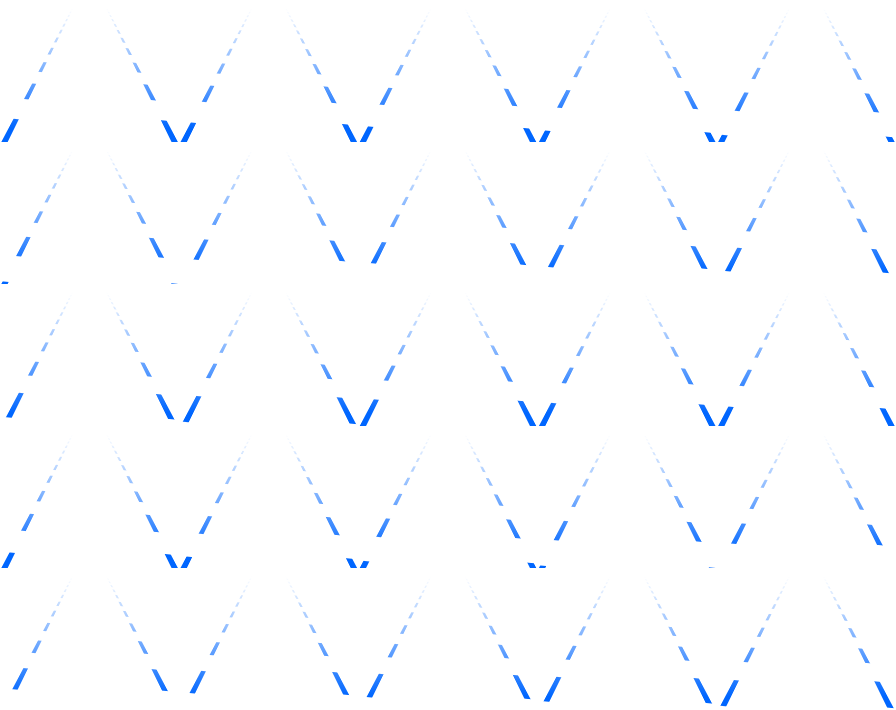
Reproduce this pattern procedurally as a WebGL 1 fragment shader.

```glsl
precision highp float;

uniform vec2 u_resolution;

// Antialiased coverage of a band around zero
float band(float offset, float halfWidth, float pixel) {
  return clamp(0.5 + (halfWidth - abs(offset)) / pixel, 0.0, 1.0);
}

// One dashed line receding to a point above the cell; side is -1 or 1
float dashedLane(vec2 cell, float side, float start, vec2 pixel) {
  float depth = 1.177 - cell.y;
  float across = cell.x - 0.5 - side * 0.4036 * depth;
  float line = band(across, 0.0151 * depth, pixel.x);

  // Dashes are evenly spaced in reciprocal depth, with slightly tilted ends
  float tilted = depth - 0.12 * across;
  float phase = start - 0.015 * side - 3.12 / tilted;
  float fromCentre = fract(phase - 0.255 + 0.5) - 0.5;
  float dash = band(fromCentre, 0.255, 3.12 / (depth * depth) * pixel.y);
  return line * dash;
}

void main() {
  vec2 grid = gl_FragCoord.xy / u_resolution * 5.0;
  vec2 pixel = 5.0 / u_resolution;
  vec2 cell = fract(grid);
  vec2 id = floor(grid);

  // Dashes advance from cell to cell in reading order
  float order = (4.0 - id.y) * 5.0 + id.x;
  float start = 0.058 - 0.077 * order;

  float lanes = max(dashedLane(cell, -1.0, start, pixel),
                    dashedLane(cell, 1.0, start, pixel));

  // Fade with distance
  float fade = clamp((0.943 - cell.y) / 0.85, 0.0, 1.0);
  vec3 color = mix(vec3(1.0), vec3(0.0, 0.4, 1.0), lanes * fade);
  gl_FragColor = vec4(color, 1.0);
}
```
